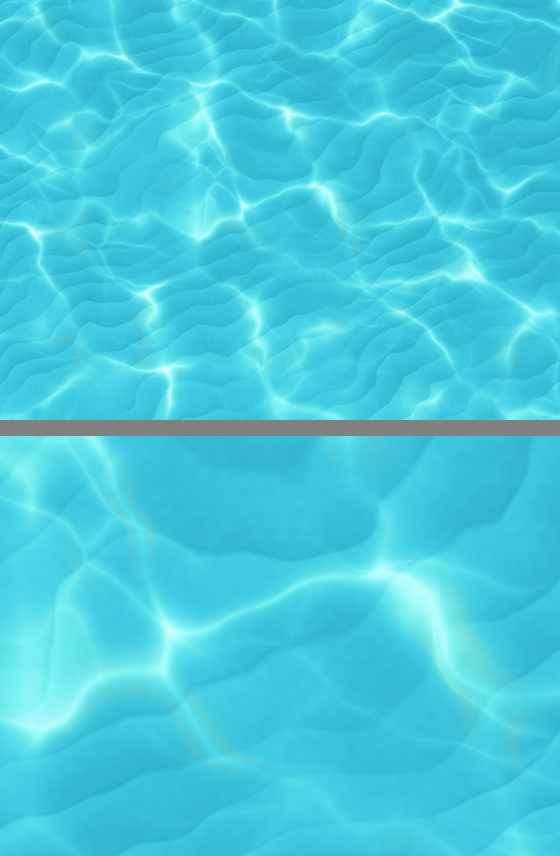
Top: the whole. Bottom: its middle third, enlarged.
Reproduce this texture procedurally as a Shadertoy shader.

```glsl
// Sunlit water over rippled sand: two warped cellular webs give the broken
// caustic lines and their bright knots, slanted sawtooth waves give the sand
// ridges, and the summed light is mapped through a ramp from aqua to white.

vec2 hash2(vec2 p) {
    p = vec2(dot(p, vec2(127.1, 311.7)), dot(p, vec2(269.5, 183.3)));
    return fract(sin(p) * 43758.55);
}

// Gradient noise, roughly -0.7 to 0.7
float noise(vec2 p) {
    vec2 i = floor(p), f = fract(p);
    vec2 u = f * f * f * (f * (f * 6.0 - 15.0) + 10.0);
    vec2 o = vec2(1.0, 0.0);
    float a = dot(hash2(i) * 2.0 - 1.0, f);
    float b = dot(hash2(i + o.xy) * 2.0 - 1.0, f - o.xy);
    float c = dot(hash2(i + o.yx) * 2.0 - 1.0, f - o.yx);
    float d = dot(hash2(i + o.xx) * 2.0 - 1.0, f - o.xx);
    return mix(mix(a, b, u.x), mix(c, d, u.x), u.y);
}

vec2 noise2(vec2 p) {
    return vec2(noise(p), noise(p + vec2(37.2, 91.7)));
}

// x: closeness measure to a cell border, y: to a corner where cells meet
vec2 cellWeb(vec2 p) {
    vec2 cell = floor(p), f = fract(p);
    vec3 near = vec3(9.0);
    for (int y = -1; y <= 1; y++)
    for (int x = -1; x <= 1; x++) {
        vec2 o = vec2(x, y);
        float d = length(o + 0.08 + 0.84 * hash2(cell + o) - f);
        if (d < near.x) near = vec3(d, near.xy);
        else if (d < near.y) near = vec3(near.x, d, near.y);
        else near.z = min(near.z, d);
    }
    return near.yz - near.x;
}

// Sawtooth sand ridges: slow rise, sharp drop, broken up by noise
float sandRipples(vec2 p) {
    float phase = dot(p, vec2(-8.5, 16.0)) + 2.0 * noise(p * 3.2)
                + 1.1 * noise(p * 8.0) + 0.3 * noise(p * 21.0);
    float f = fract(phase);
    float ridge = f - smoothstep(0.86, 1.0, f) - 0.42;
    float crease = smoothstep(0.86, 0.95, f) * smoothstep(1.0, 0.95, f);
    float patches = smoothstep(-0.35, 0.3, noise(p * 5.5 + 8.3));
    return (ridge - 0.4 * crease) * mix(0.3, 1.0, patches);
}

vec3 waterRamp(float v) {
    vec3 c = mix(vec3(0.16, 0.68, 0.79), vec3(0.20, 0.72, 0.81), smoothstep(-0.16, 0.03, v));
    c = mix(c, vec3(0.24, 0.78, 0.87), clamp((v - 0.03) / 0.15, 0.0, 1.0));
    c = mix(c, vec3(0.29, 0.83, 0.90), clamp((v - 0.18) / 0.16, 0.0, 1.0));
    c = mix(c, vec3(0.37, 0.88, 0.92), clamp((v - 0.34) / 0.18, 0.0, 1.0));
    c = mix(c, vec3(0.47, 0.94, 0.95), clamp((v - 0.52) / 0.22, 0.0, 1.0));
    c = mix(c, vec3(0.65, 0.98, 0.98), clamp((v - 0.74) / 0.30, 0.0, 1.0));
    return mix(c, vec3(0.92, 1.0, 0.99), clamp((v - 1.04) / 0.6, 0.0, 1.0));
}

void mainImage(out vec4 fragColor, in vec2 fragCoord) {
    vec2 p = fragCoord / iResolution.y;

    // Wavy surface, with features shrinking toward the far top
    vec2 w = p + 0.10 * noise2(p * 3.5) + 0.055 * noise2(p * 9.0) + 0.022 * noise2(p * 20.0);
    w = vec2((w.x - 0.67) * (0.9 + 0.25 * w.y), w.y * (0.9 + 0.25 * w.y));
    w.y += 0.3 * w.x;

    // Main light web: thin cores, uneven halos and bright knots
    vec2 web = cellWeb(w * vec2(3.8, 4.8) + 12.0);
    float edge = sqrt(web.x * web.x + 0.0004);
    float strength = smoothstep(-0.3, 0.45, noise(p * 6.5 + 3.1) + 0.3 * noise(p * 15.0));
    float spread = mix(0.12, 0.30, smoothstep(-0.3, 0.4, noise(p * 5.0 + 17.0)));
    float core = exp(-edge / 0.055) * mix(0.08, 0.62, strength);
    float halo = exp(-edge / spread) * mix(0.12, 0.42, strength);
    float knot = exp(-web.y / 0.13) * mix(0.15, 0.85, strength);

    // Fainter and flatter second web of short wisps
    vec2 fine = cellWeb((w + 0.03 * noise2(p * 7.0 + 5.0)) * vec2(4.8, 9.5) + 41.0);
    float wisps = exp(-fine.x / 0.10) * smoothstep(-0.2, 0.4, noise(p * 5.0 + 29.0));

    // Sum the light on the sand
    float light = 0.065 + 0.10 * noise(p * 3.0 + 6.0) + 0.07 * noise(p * vec2(11.0, 17.0));
    light += 0.06 * (0.5 - p.y) - 0.04 * (p.x - 0.67);
    light += 0.25 * sandRipples(p) + core + halo + knot + 0.40 * wisps;
    vec3 color = waterRamp(light);

    // Warm fringe beside some lines, and a faint sand grain
    float fringe = exp(-pow((web.x - 0.11) / 0.05, 2.0)) * smoothstep(0.0, 0.4, noise(p * 8.0 + 51.0));
    color += fringe * vec3(0.07, 0.0, -0.05);
    color += 0.02 * noise(p * 110.0);

    fragColor = vec4(clamp(color, 0.0, 1.0), 1.0);
}
```
